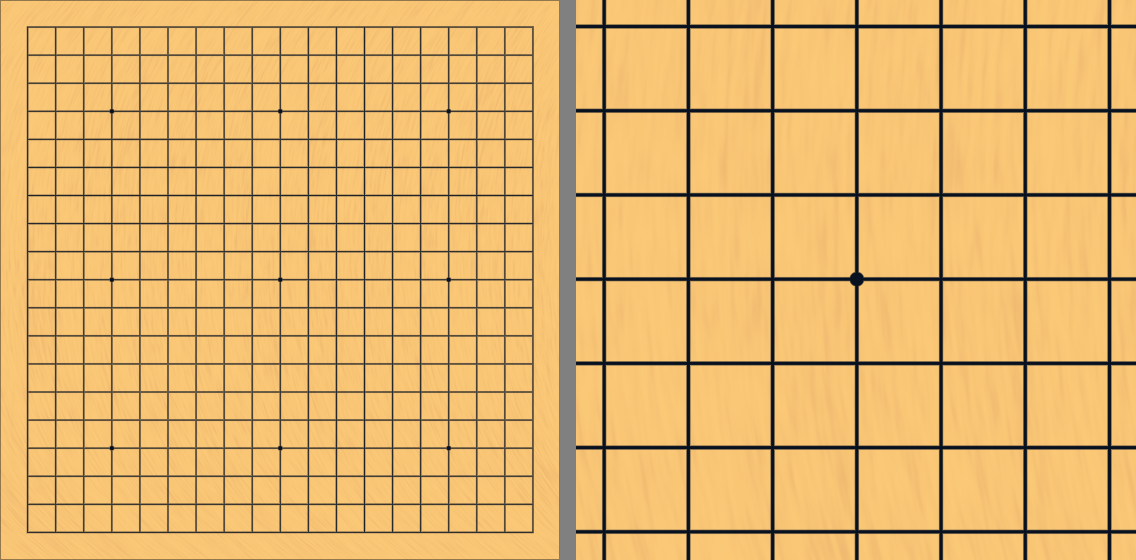
Left, the full canvas; right, a detail of the centre.
Give the GLSL for this pattern, as a Shadertoy shader.

```glsl
// A wooden game board: 18 by 18 ruled cells, nine round marker points and a thin rim.
// Distance functions draw the ink; stretched gradient noise, bent along
// arcs, gives the fine wood grain.

const float CELLS_HALF = 9.0;        // cells from the centre to the outer line
const float PITCH = 0.05013;         // spacing of the lines
const float LINE_WIDTH = 0.0022;
const float POINT_RADIUS = 0.0043;
const float POINT_STEP = 6.0;        // cells between marker points
const float RIM_WIDTH = 0.0013;

const vec3 WOOD = vec3(0.976, 0.775, 0.460);
const vec3 GRAIN = vec3(0.880, 0.645, 0.405);
const vec3 SHEEN = vec3(1.000, 0.825, 0.470);
const vec3 INK = vec3(0.030, 0.065, 0.120);
const vec3 RIM = vec3(0.280, 0.240, 0.180);

// Random unit vector for a lattice corner
vec2 cornerGradient(vec2 corner) {
    uvec2 q = uvec2(ivec2(corner) + 32768);
    uint h = q.x * 1597334677u ^ q.y * 3812015801u;
    h = (h ^ (h >> 15)) * 2246822519u;
    h ^= h >> 13;
    float angle = float(h & 65535u) * (6.2831853 / 65536.0);
    return vec2(cos(angle), sin(angle));
}

// Gradient noise, roughly -0.7 to 0.7
float gradientNoise(vec2 p) {
    vec2 i = floor(p);
    vec2 f = p - i;
    vec2 u = f * f * f * (f * (f * 6.0 - 15.0) + 10.0);
    vec2 e = vec2(1.0, 0.0);
    float a = dot(cornerGradient(i), f);
    float b = dot(cornerGradient(i + e.xy), f - e.xy);
    float c = dot(cornerGradient(i + e.yx), f - e.yx);
    float d = dot(cornerGradient(i + e.xx), f - e.xx);
    return mix(mix(a, b, u.x), mix(c, d, u.x), u.y);
}

// Soft coverage of a shape from its signed distance
float coverage(float dist, float softness) {
    return 1.0 - smoothstep(-softness, softness, dist);
}

// Distance to ruled lines across one axis, ended at the outer lines
float ruledLines(float across, float along, float halfWidth) {
    float nearest = clamp(round(across / PITCH), -CELLS_HALF, CELLS_HALF) * PITCH;
    float ends = abs(along) - CELLS_HALF * PITCH;
    return max(abs(across - nearest), ends) - halfWidth;
}

// Distance to the nearest of three by three marker points
float markerPoints(vec2 p, float radius) {
    float stride = POINT_STEP * PITCH;
    vec2 nearest = clamp(round(p / stride), -1.0, 1.0) * stride;
    return length(p - nearest) - radius;
}

// Wood colour: fine streaks and faint broad bands along arcs
vec3 woodColor(vec2 p) {
    float rise = p.y - 0.05;
    float bend = rise * rise * (0.45 + 1.2 * rise * rise);
    vec2 g = vec2(p.x - bend, p.y);
    float streaks = gradientNoise(g * vec2(210.0, 22.0))
                  + 0.6 * gradientNoise(g * vec2(370.0, 48.0) + 71.3);
    float bands = gradientNoise(g * vec2(34.0, 3.0) + 19.7);
    float tone = 0.65 * streaks + 0.35 * bands;
    vec3 color = mix(WOOD, GRAIN, 0.55 * max(tone, 0.0));
    return mix(color, SHEEN, 0.55 * max(-tone, 0.0));
}

void mainImage(out vec4 fragColor, in vec2 fragCoord) {
    float side = min(iResolution.x, iResolution.y);
    float pixel = 1.0 / side;
    vec2 p = (fragCoord - 0.5 * iResolution.xy) / side;
    vec2 board = p - 0.0005;

    vec3 color = woodColor(p);

    // Thin rim along the canvas edge
    vec2 inset = 0.5 * iResolution.xy / side - abs(p);
    float rim = coverage(min(inset.x, inset.y) - RIM_WIDTH, 0.5 * pixel);
    color = mix(color, RIM, 0.7 * rim);

    // Ruled grid and marker points
    float halfWidth = 0.5 * LINE_WIDTH;
    float columns = ruledLines(board.x, board.y, halfWidth);
    float rows = ruledLines(board.y, board.x, halfWidth);
    float ink = coverage(min(columns, rows), pixel);
    ink = max(ink, coverage(markerPoints(board, POINT_RADIUS), pixel));
    color = mix(color, INK, ink);

    fragColor = vec4(color, 1.0);
}
```
